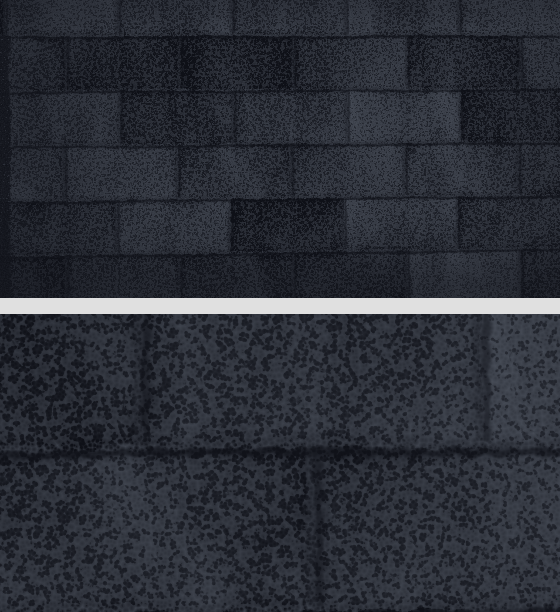
Top: the whole. Bottom: its middle third, enlarged.
Write a WebGL 1 fragment shader that draws this texture.

```glsl
precision highp float;
uniform vec2 u_resolution;

#define BRICK vec2(0.381, 0.1847)
#define FIRST_JOINT 0.122
#define ROW_SHIFT 0.54
#define LEAN 0.017
#define JOINT_WIDTH 0.0065
#define ROUGHNESS 0.007
#define BRICK_VARIATION 0.5
#define PIT_SCALE 95.0
#define PIT_DEPTH 0.55
#define WALL_END 0.034
#define SHADE_COLOR vec3(0.10, 0.11, 0.14)
#define LIGHT_COLOR vec3(0.25, 0.27, 0.31)

vec2 hash2(vec2 cell) {
  vec3 q = fract(cell.xyx * vec3(0.1031, 0.1030, 0.0973));
  q += dot(q, q.yzx + 33.33);
  return fract((q.xx + q.yz) * q.zy);
}

// Cellular noise: distance to the nearest scattered point
float cells(vec2 p) {
  vec2 base = floor(p);
  float nearest = 2.0;
  for (int j = -1; j <= 1; j++) {
    for (int i = -1; i <= 1; i++) {
      vec2 cell = base + vec2(float(i), float(j));
      nearest = min(nearest, distance(p, cell + hash2(cell)));
    }
  }
  return nearest;
}

// Layered, warped sines for soft stains, about -1 to 1
float stains(vec2 p) {
  float sum = 0.0;
  float amplitude = 0.6;
  for (int i = 0; i < 5; i++) {
    p = mat2(0.8, 0.6, -0.6, 0.8) * p * 1.7 + sin(p.yx * 1.3) + 2.1;
    sum += amplitude * sin(p.x) * sin(p.y);
    amplitude *= 0.65;
  }
  return sum;
}

// Soft line of the given half width around zero
float line(float d, float width) {
  return 1.0 - smoothstep(width * 0.2, width, abs(d));
}

void main() {
  vec2 p = gl_FragCoord.xy / u_resolution.y;
  float across = gl_FragCoord.x / u_resolution.x;
  float down = 1.0 - p.y;

  // Slightly leaning courses with rough edges
  vec2 rough = vec2(cells(p * 42.0), cells(p * 42.0 + 19.0)) - 0.45;
  vec2 wall = vec2(p.x, down * (1.0 + LEAN * p.x)) + ROUGHNESS * rough;
  wall.y += 0.0015 * sin(p.x * 9.0 + down * 13.0);

  // Running bond
  vec2 grid = vec2(wall.x, wall.y - FIRST_JOINT) / BRICK;
  float row = floor(grid.y);
  float jitter = 0.04 * (hash2(vec2(row + 7.0, 3.0)).x - 0.5);
  grid.x -= 0.04 + ROW_SHIFT * mod(row + 1.0, 2.0) + jitter;
  vec2 brick = floor(grid);
  vec2 local = fract(grid);
  vec2 toJoint = (local - step(0.5, local)) * BRICK;

  // Uneven face: brick tone, stains and grain
  float stain = stains(p * 5.0 + brick * 0.7);
  float streak = stains(p * vec2(24.0, 7.0));
  float grain = cells(p * 210.0) - 0.45;
  float tone = hash2(brick + 11.0).x - 0.5;
  float value = 0.58 + BRICK_VARIATION * tone + 0.16 * stain;
  value += 0.07 * streak + 0.35 * grain;

  // Clustered pits, denser on darker bricks
  float pitField = cells(p * PIT_SCALE + rough * 0.8) + 0.5 * grain;
  float pitSize = 0.37 - 0.14 * tone - 0.10 * stain - 0.05 * streak;
  float pits = 1.0 - smoothstep(pitSize - 0.12, pitSize + 0.12, pitField);
  value -= PIT_DEPTH * pits;

  // Worn, shaded brick borders
  vec2 border = abs(toJoint);
  float inset = min(border.x, border.y) + 0.008 * stain;
  value -= 0.2 * (1.0 - smoothstep(0.004, 0.022, inset));

  // Joints: pale broken mortar beside a dark crevice
  float broken = clamp(0.6 + 0.45 * streak + 0.9 * grain, 0.0, 1.0);
  float bed = line(toJoint.y + 0.003, JOINT_WIDTH);
  float bedShadow = line(toJoint.y - 0.005, JOINT_WIDTH);
  float head = line(toJoint.x + 0.003, JOINT_WIDTH * 1.2);
  float headShadow = line(toJoint.x - 0.006, JOINT_WIDTH);
  value = mix(value, 0.40 + 0.5 * grain, head * 0.6);
  value = mix(value, -0.2, headShadow * 0.5);
  value = mix(value, 0.58 + 0.6 * grain, bed * broken);
  value = mix(value, -0.25, bedShadow * (0.85 - 0.3 * broken));

  // Falling light toward the base and the sides
  float light = 1.0 - 0.4 * smoothstep(0.72, 1.0, down);
  light *= 1.0 - 0.3 * smoothstep(0.35, 0.0, across);
  light *= 1.0 - 0.15 * smoothstep(0.8, 1.0, across);
  light *= 1.0 - 0.2 * smoothstep(0.12, 0.0, down);
  value = mix(-0.12, value, light);

  // Ragged dark end of the wall with a few pale chips
  float ragged = p.x + 0.014 * rough.x + 0.004 * streak;
  float endShade = 1.0 - smoothstep(WALL_END - 0.005, WALL_END + 0.005, ragged);
  endShade *= smoothstep(0.10, 0.13, down);
  float chips = smoothstep(0.25, 0.45, grain) * smoothstep(0.9, 0.6, down);
  value = mix(value, -0.15 + 0.25 * grain + 0.5 * chips, endShade * 0.85);

  vec3 color = mix(SHADE_COLOR, LIGHT_COLOR, clamp(value, -0.3, 1.2));
  gl_FragColor = vec4(color, 1.0);
}
```
